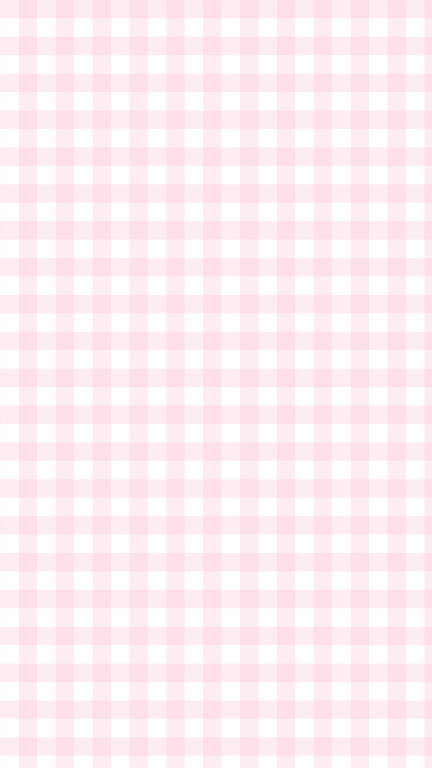
Write a Shadertoy shader that draws this pattern.

```glsl
const float REPEATS_DOWN = 20.83;             // checks over the canvas height
const vec2 BAND_CENTER = vec2(0.76, 0.247);   // in checks, from the top left
const float BAND_WIDTH = 0.495;               // share of one check
const float SEAM_WIDTH = 0.035;
const float SEAM_DEPTH = 0.10;
const float THREAD_DEPTH = 0.07;
const vec3 PAPER = vec3(1.0, 0.995, 0.996);
const vec3 SINGLE_PINK = vec3(0.993, 0.930, 0.951);
const vec3 DOUBLE_PINK = vec3(0.992, 0.877, 0.917);

// Signed distance to the nearest band edge on each axis, negative inside
vec2 bandDistance(vec2 p) {
    vec2 fromCenter = abs(fract(p - BAND_CENTER + 0.5) - 0.5);
    return fromCenter - 0.5 * BAND_WIDTH;
}

// Uneven fine threads from layered sines, about -1 to 1
float threads(float across, float along) {
    float drift = 1.3 * sin(along * 2.7 + across * 1.9);
    float fine = sin(across * 47.0 + drift);
    float coarse = sin(across * 29.0 - along * 3.1 + drift);
    float slub = 0.5 + 0.5 * sin(along * 7.3 + across * 11.0);
    return (0.6 * fine + 0.4 * coarse) * slub;
}

void mainImage(out vec4 fragColor, in vec2 fragCoord) {
    float pixel = REPEATS_DOWN / iResolution.y;
    vec2 p = vec2(fragCoord.x, iResolution.y - fragCoord.y) * pixel;

    // Vertical and horizontal bands
    vec2 dist = bandDistance(p);
    vec2 band = 1.0 - smoothstep(vec2(-0.6 * pixel), vec2(0.6 * pixel), dist);
    float layers = band.x + band.y;

    // Faint dark seams just inside the bands
    vec2 seam = band * smoothstep(-SEAM_WIDTH - pixel, -SEAM_WIDTH + pixel, dist);
    layers += SEAM_DEPTH * (seam.x + seam.y) * 0.5 * layers;

    // Woven texture shows only where there is dye
    float weave = 0.65 * threads(p.y, p.x) + 0.35 * threads(p.x, p.y);
    layers += THREAD_DEPTH * weave * min(layers, 1.0);

    vec3 color = mix(PAPER, SINGLE_PINK, min(layers, 1.0));
    color += (DOUBLE_PINK - SINGLE_PINK) * max(layers - 1.0, 0.0);
    fragColor = vec4(color, 1.0);
}
```
